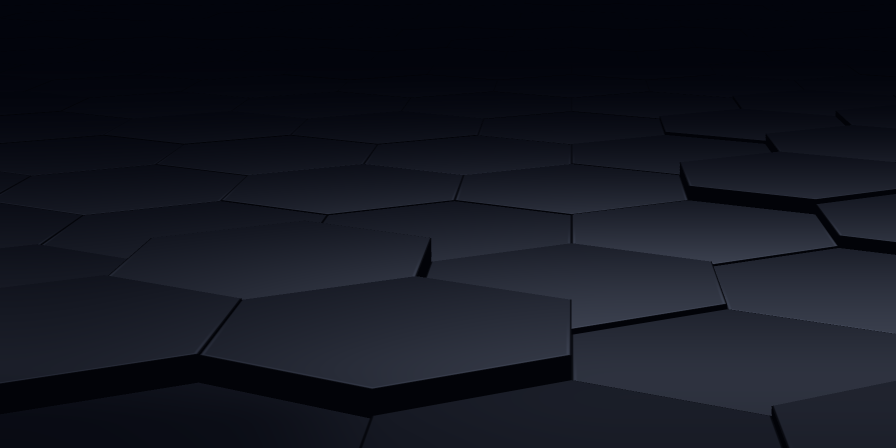
A Shadertoy shader for this background:

```glsl
const vec3 NIGHT = vec3(0.008, 0.015, 0.046);
const vec3 STEEL = vec3(0.220, 0.240, 0.294);
const vec3 WALL = vec3(0.008, 0.012, 0.030);

const float VANISH_X = 0.276;     // vanishing point, from the canvas centre
const float HORIZON = 0.2865;     // horizon height above the top edge
const float TILE_WIDTH = 0.71;
const float ROW_DEPTH = 0.169;
const float FIRST_ROW = 0.909;    // depth of row zero
const float MAX_HEIGHT = 0.1;
const float JITTER = 0.004;
const float SEAM = 0.005;
const int STEPS = 40;
const int SAMPLES = 2;            // antialiasing grid per axis

// Raised plateaus: centre in tile units, height
const int PLATEAU_COUNT = 5;
const vec3 PLATEAUS[PLATEAU_COUNT] = vec3[PLATEAU_COUNT](
    vec3(-0.5, 0.22, 0.087),
    vec3(2.1, 2.60, 0.052),
    vec3(1.9, -1.13, 0.045),
    vec3(0.5, -1.39, 0.030),
    vec3(2.5, 4.33, 0.032));

float hash(vec2 p) {
    return fract(sin(dot(p, vec2(127.1, 311.7))) * 43758.5453);
}

// Centre of the hexagon that holds p
vec2 hexCentre(vec2 p) {
    const vec2 period = vec2(1.0, 1.7320508);
    vec2 a = floor(p / period + 0.5) * period;
    vec2 b = (floor(p / period) + 0.5) * period;
    return dot(p - a, p - a) < dot(p - b, p - b) ? a : b;
}

// Distance inward from the hexagon border
float hexInset(vec2 p) {
    p = abs(p);
    return 0.5 - max(p.x, dot(p, vec2(0.5, 0.8660254)));
}

float tileHash(vec2 centre) {
    return hash(floor(centre * vec2(2.0, 1.1547005) + 0.5));
}

float tileHeight(vec2 centre) {
    float height = JITTER * tileHash(centre);
    for (int i = 0; i < PLATEAU_COUNT; i++) {
        vec2 offset = centre - PLATEAUS[i].xy;
        float d2 = dot(offset, offset);
        height += PLATEAUS[i].z * exp(-d2 * d2);
    }
    return min(height, MAX_HEIGHT);
}

// Point where the view ray meets the plane at a given height
vec2 floorPoint(vec2 view, float height) {
    float depth = (1.0 - height) / view.y;
    return vec2(view.x * depth / TILE_WIDTH + 0.5,
                (depth - FIRST_ROW) / ROW_DEPTH * 0.8660254);
}

// Light over the whole floor; x from the centre, y down from the top
float floorLight(vec2 screen) {
    float fall = smoothstep(0.11, 0.68, screen.y);
    float side = mix(0.45, 1.0, smoothstep(-1.0, 0.4, screen.x));
    float front = 1.0 - 0.45 * smoothstep(0.78, 1.05, screen.y);
    float corner = 1.0 - 0.4 * smoothstep(0.82, 0.95, screen.y)
                             * smoothstep(-0.1, -0.5, screen.x);
    return fall * side * front * corner;
}

vec3 shade(vec2 screen) {
    vec2 view = screen + vec2(-VANISH_X, HORIZON);

    // Lower the sampling plane until it meets a tile
    vec2 centre = vec2(0.0);
    float height = 0.0;
    for (int i = 0; i <= STEPS; i++) {
        float plane = MAX_HEIGHT * (1.0 - float(i) / float(STEPS));
        centre = hexCentre(floorPoint(view, plane));
        height = tileHeight(centre);
        if (height >= plane) break;
    }

    // Tile face, lighter towards the viewer
    vec2 local = floorPoint(view, height) - centre;
    float inset = hexInset(local);
    float light = floorLight(screen);
    float slope = mix(0.50, 1.08, clamp(0.5 - 0.8 * local.y, 0.0, 1.0));
    float tone = mix(0.90, 1.08, tileHash(centre + 7.0));
    vec3 face = mix(NIGHT, STEEL, light * slope * tone);

    // Thin bright rim on front edges, then the dark seam
    float nearness = smoothstep(0.22, 0.5, screen.y);
    float rim = smoothstep(SEAM, 2.0 * SEAM, inset)
              - smoothstep(2.0 * SEAM, 3.5 * SEAM, inset);
    face += STEEL * rim * nearness * smoothstep(0.1, -0.3, local.y) * 0.18;
    float seam = 1.0 - smoothstep(0.4 * SEAM, 1.4 * SEAM, inset);
    face = mix(face, WALL, seam * mix(0.3, 0.8, nearness));

    // Outside the top face the ray has met a side wall
    return inset < 0.0 ? WALL : face;
}

void mainImage(out vec4 fragColor, in vec2 fragCoord) {
    vec3 colour = vec3(0.0);
    for (int i = 0; i < SAMPLES * SAMPLES; i++) {
        vec2 cell = vec2(float(i % SAMPLES), float(i / SAMPLES));
        vec2 pixel = fragCoord + (cell + 0.5) / float(SAMPLES) - 0.5;
        vec2 screen = vec2(pixel.x - 0.5 * iResolution.x,
                           iResolution.y - pixel.y) / iResolution.y;
        colour += shade(screen);
    }
    fragColor = vec4(colour / float(SAMPLES * SAMPLES), 1.0);
}
```
